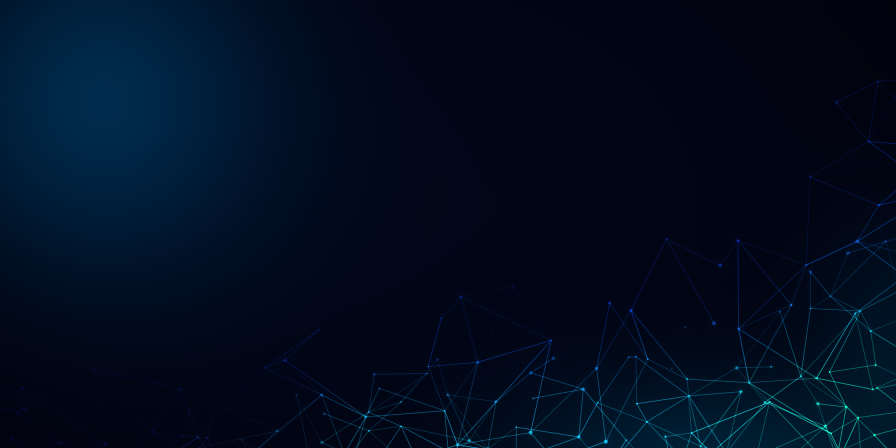
This background is drawn by a Shadertoy shader. Its source:

```glsl
// A dark navy backdrop with a soft blue glow at the upper left and teal light
// low on the right. Jittered grid points, joined to their neighbours, form
// layered webs of lines and nodes below a ridge that rises to the right.

const vec3 NAVY = vec3(0.006, 0.024, 0.092);
const vec3 NIGHT = vec3(0.002, 0.003, 0.045);
const vec3 BLUE_GLOW = vec3(-0.006, 0.150, 0.225);
const vec3 TEAL_GLOW = vec3(-0.004, 0.120, 0.150);
const vec3 INDIGO = vec3(0.04, 0.04, 0.36);
const vec3 COBALT = vec3(0.03, 0.20, 0.72);
const vec3 CYAN = vec3(0.08, 0.66, 0.78);
const vec3 MINT = vec3(0.08, 0.85, 0.62);

float hash(vec2 cell, float seed) {
    vec3 q = fract(vec3(cell.xyx) * vec3(0.1031, 0.1030, 0.0973) + seed * 0.137);
    q += dot(q, q.yzx + 33.33);
    return fract((q.x + q.y) * q.z);
}

float glow(vec2 p, vec2 center, vec2 radius) {
    vec2 d = (p - center) / radius;
    return exp(-dot(d, d));
}

float segmentDistance(vec2 p, vec2 a, vec2 b) {
    vec2 ab = b - a;
    float t = clamp(dot(p - a, ab) / dot(ab, ab), 0.0, 1.0);
    return length(p - a - ab * t);
}

// Coverage of a shape of given half width, dimmed when thinner than a pixel.
float stroke(float dist, float halfWidth, float pixel) {
    float soft = max(halfWidth, 0.5 * pixel);
    return (1.0 - smoothstep(soft - 0.5 * pixel, soft + 0.5 * pixel, dist))
        * min(1.0, 2.0 * halfWidth / pixel);
}

// Upper limit of the web along x.
float ridge(float x) {
    return 0.21 + 0.13 * smoothstep(0.5, 0.95, x)
        + 0.13 * smoothstep(1.1, 1.55, x) + 0.34 * smoothstep(1.6, 1.95, x);
}

vec2 nodePosition(vec2 cell, float size, float seed) {
    vec2 jitter = vec2(hash(cell, seed), hash(cell, seed + 3.0));
    return (cell + 0.04 + 0.92 * jitter) * size;
}

// Strength of a node: zero above the ridge, stronger deep below it.
float nodeStrength(vec2 node, float fullness) {
    float depth = 1.0 - node.y / (ridge(node.x) * fullness);
    return smoothstep(0.0, 0.12, depth) * mix(0.55, 1.0, depth);
}

vec3 webColor(vec2 p) {
    float low = 1.0 - smoothstep(0.1, 0.8, p.y / ridge(p.x));
    vec3 bright = mix(CYAN, MINT, smoothstep(1.3, 2.0, p.x) * low);
    vec3 tint = mix(COBALT, bright, low);
    return mix(INDIGO, tint, smoothstep(0.3, 0.85, p.x));
}

// Each node links to four forward neighbours, so 3x3 cells cover all lines.
float webLayer(vec2 p, float size, float seed, float density, float fullness, float pixel) {
    vec2 home = floor(p / size);
    float light = 0.0;
    for (int j = -1; j <= 1; j++)
    for (int i = -1; i <= 1; i++) {
        vec2 cell = home + vec2(i, j);
        vec2 a = nodePosition(cell, size, seed);
        float strength = nodeStrength(a, fullness);
        float sparkle = hash(cell, seed + 7.0);
        float d = length(p - a);
        float dotSize = mix(0.002, 0.0046, sparkle * sparkle);
        light += strength * (0.75 * stroke(d, dotSize, pixel) + 0.16 * sparkle * exp(-d * 150.0));
        for (int k = 0; k < 4; k++) {
            vec2 link = k == 0 ? vec2(1.0, 0.0) : vec2(float(k - 2), 1.0);
            float chance = hash(cell, seed + 11.0 + float(k) * 5.0);
            vec2 b = nodePosition(cell + link, size, seed);
            float joint = min(strength, nodeStrength(b, fullness));
            float shade = mix(0.25, 0.85, fract(chance * 17.0));
            light += step(chance, density) * joint * shade
                * stroke(segmentDistance(p, a, b), 0.0011, pixel);
        }
    }
    return light;
}

vec3 backdrop(vec2 p) {
    vec3 color = mix(NIGHT, NAVY, glow(p, vec2(0.95, 0.55), vec2(1.0, 0.75)));
    color += BLUE_GLOW * glow(p, vec2(0.22, 0.78), vec2(0.38, 0.39));
    color += TEAL_GLOW * glow(p, vec2(1.58, -0.04), vec2(0.42, 0.19));
    color += TEAL_GLOW * 0.6 * glow(p, vec2(2.02, 0.2), vec2(0.2, 0.28));
    return color;
}

void mainImage(out vec4 fragColor, in vec2 fragCoord) {
    float pixel = 1.0 / iResolution.y;
    // Height spans 0 to 1; width is stretched to span 0 to 2.
    vec2 p = fragCoord / iResolution.xy * vec2(2.0, 1.0);

    // Broad links reach the ridge; finer links gather near the bottom.
    float web = webLayer(p, 0.125, 2.0, 0.58, 1.08, pixel);
    web += 0.8 * webLayer(p + vec2(0.0, 0.02), 0.088, 23.0, 0.48, 0.72, pixel);
    web *= mix(0.4, 1.0, smoothstep(0.4, 1.2, p.x));

    vec3 color = backdrop(p) + webColor(p) * min(web, 1.2) * 0.85;
    fragColor = vec4(clamp(color, 0.0, 1.0), 1.0);
}
```
